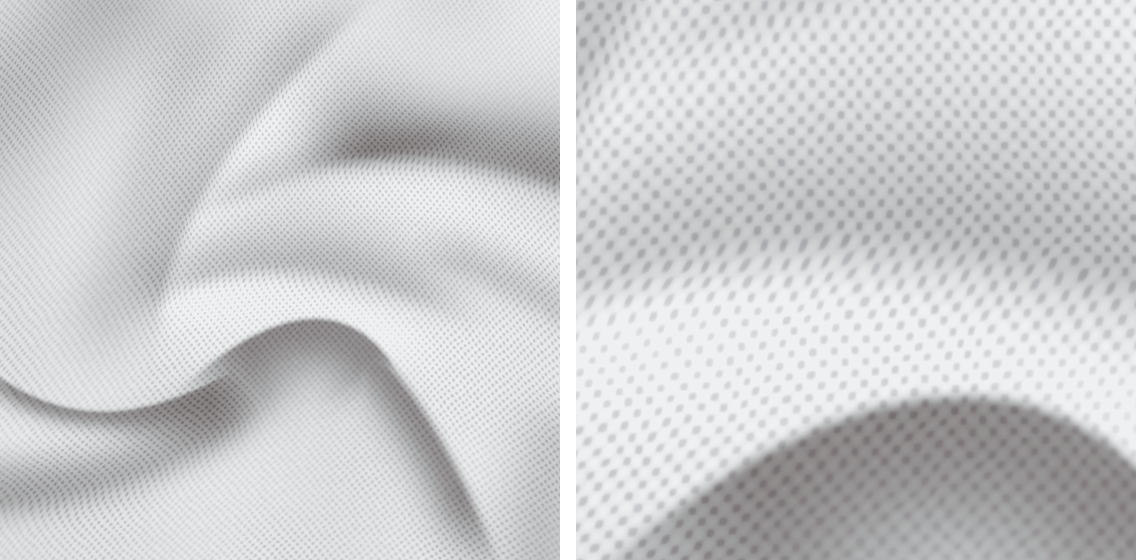
Left: the whole. Right: its middle third, enlarged.
Give the GLSL for this texture, as a WebGL 1 fragment shader.

```glsl
precision highp float;
// White pique knit lying in soft folds. Each fold is a curved crease whose
// shade fades at a different rate on either side; a staggered lattice of
// holes and raised loops, about 82 across, arches along with the cloth.
uniform vec2 u_resolution;

float hash(vec2 p) {
  return fract(sin(dot(p, vec2(127.1, 311.7))) * 43758.5);
}

float noise(vec2 p) {
  vec2 i = floor(p), f = fract(p);
  f = f * f * (3.0 - 2.0 * f);
  return mix(mix(hash(i), hash(i + vec2(1.0, 0.0)), f.x),
             mix(hash(i + vec2(0.0, 1.0)), hash(i + 1.0), f.x), f.y);
}

vec2 bezier(vec2 a, vec2 b, vec2 c, float t) {
  return mix(mix(a, b, t), mix(b, c, t), t);
}

// Strength of a crease along a-b-c, with fade widths on its left and right
float fold(vec2 p, vec2 a, vec2 b, vec2 c, vec2 widths) {
  float nearest = 10.0, side = 0.0, along = 0.0;
  vec2 start = a;
  for (int i = 1; i <= 16; i++) {
    vec2 end = bezier(a, b, c, float(i) / 16.0);
    vec2 e = end - start, q = p - start;
    float h = clamp(dot(q, e) / dot(e, e), 0.0, 1.0);
    float d = length(q - e * h);
    if (d < nearest) {
      nearest = d;
      side = e.x * q.y - e.y * q.x;
      along = (float(i) - 1.0 + h) / 16.0;
    }
    start = end;
  }
  float w = nearest / (side > 0.0 ? widths.x : widths.y);
  float taper = smoothstep(0.0, 0.25, along) * smoothstep(1.0, 0.75, along);
  return exp(-w * w) * taper;
}

// Gentle valleys and ridges
float softRelief(vec2 p) {
  float s = 0.0;
  // Upper left slopes and the long diagonal groove
  s -= 0.14 * fold(p, vec2(-0.2, 0.72), vec2(0.1, 0.85), vec2(0.28, 1.15), vec2(0.15));
  s -= 0.08 * fold(p, vec2(0.44, 1.05), vec2(0.2, 0.65), vec2(0.16, 0.3), vec2(0.06));
  s -= 0.15 * fold(p, vec2(0.72, 1.06), vec2(0.25, 0.68), vec2(0.27, 0.36), vec2(0.018, 0.06));
  // Central ridge, its valley and the roll beneath
  s += 0.04 * fold(p, vec2(0.65, 0.9), vec2(0.32, 0.75), vec2(0.29, 0.4), vec2(0.07));
  s -= 0.14 * fold(p, vec2(0.23, 0.45), vec2(0.5, 0.64), vec2(0.9, 0.4), vec2(0.06, 0.025));
  s += 0.05 * fold(p, vec2(0.2, 0.4), vec2(0.52, 0.58), vec2(0.82, 0.32), vec2(0.03, 0.05));
  // Upper right overhang and the bright slope below it
  s -= 0.29 * fold(p, vec2(0.5, 0.71), vec2(0.84, 0.79), vec2(1.2, 0.6), vec2(0.10, 0.03));
  s -= 0.09 * fold(p, vec2(0.3, 0.6), vec2(0.6, 0.76), vec2(0.9, 0.75), vec2(0.04, 0.02));
  s += 0.04 * fold(p, vec2(0.5, 0.66), vec2(0.8, 0.7), vec2(1.2, 0.42), vec2(0.05));
  s -= 0.10 * fold(p, vec2(0.72, 0.57), vec2(0.95, 0.5), vec2(1.2, 0.32), vec2(0.05, 0.03));
  // Lower waves
  s -= 0.21 * fold(p, vec2(-0.3, 0.13), vec2(0.22, 0.04), vec2(0.54, 0.36), vec2(0.07, 0.04));
  s += 0.04 * fold(p, vec2(-0.1, 0.24), vec2(0.15, 0.16), vec2(0.4, 0.25), vec2(0.04));
  s -= 0.12 * fold(p, vec2(1.05, 0.3), vec2(0.92, 0.12), vec2(1.0, -0.2), vec2(0.08));
  return s;
}

// Shadow cast below the sharp S-shaped lip
float lipShadow(vec2 p) {
  float left = fold(p, vec2(-0.1, 0.41), vec2(0.17, 0.1), vec2(0.54, 0.43),
                    vec2(0.006, mix(0.025, 0.08, smoothstep(0.15, 0.45, p.x))));
  float crest = fold(p, vec2(0.3, 0.28), vec2(0.62, 0.58), vec2(0.74, 0.26), vec2(0.007, 0.1));
  float right = fold(p, vec2(0.58, 0.42), vec2(0.74, 0.36), vec2(0.9, -0.06), vec2(0.014, 0.06));
  return max(0.31 * left, max(0.38 * crest, 0.35 * right));
}

void main() {
  vec2 p = gl_FragCoord.xy / u_resolution;
  float relief = softRelief(p);
  float tone = 0.893 + relief - lipShadow(p) + 0.06 * (noise(p * 5.0) - 0.5);

  // Rows climb on the left and fall on the right; columns lean with the groove
  vec2 q = p;
  q.y += 0.32 * (p.x - 0.55) * (p.x - 0.55);
  q.x -= 0.28 * (p.y - 0.5) * (1.0 - p.x);
  q += 0.01 * vec2(sin(7.0 * p.y + 3.0 * p.x), sin(8.0 * p.x - 4.0 * p.y));
  q += 0.06 * relief + 0.003 * vec2(noise(p * 45.0), noise(p * 45.0 + 9.0));

  // Staggered lattice: open holes in slack cloth, only soft loops on ridges
  vec2 wave = cos(6.2832 * q * vec2(82.0, 70.0));
  float knit = wave.x * wave.y + 0.25 * (noise(q * 170.0) - 0.5);
  float hole = smoothstep(-0.05, 1.0, knit);
  float openness = smoothstep(0.2, 0.8, noise(p * 6.0 + 3.0) - 1.5 * relief);
  tone -= mix(0.045, 0.12, openness) * hole;
  tone += 0.022 * smoothstep(0.0, 0.9, -knit);
  tone += 0.02 * (noise(q * 260.0) - 0.5);

  // Warm deep shade, cool light, with a faint lavender in the holes
  tone = clamp(tone, 0.4, 0.94);
  vec3 tint = mix(vec3(0.015, -0.008, -0.008), vec3(-0.004, 0.002, 0.004),
                  smoothstep(0.45, 0.7, tone));
  tint += hole * vec3(-0.002, -0.005, 0.006);
  gl_FragColor = vec4(tone + tint, 1.0);
}
```
